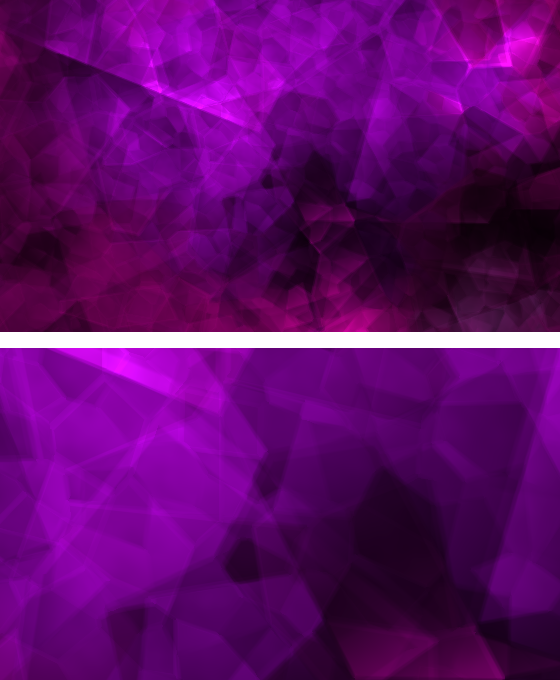
Top, the full canvas; bottom, a detail of the centre.
This background is drawn by a WebGL 2 fragment shader. Its source:

```glsl
#version 300 es
precision highp float;
// Draws overlapping translucent crystal facets in violet and magenta over smoky light.

#define LAYERS 6
#define FIRST_SCALE 2.1
#define SCALE_STEP 1.5
#define LAYER_FADE 0.84
#define EDGE_SOFTNESS 0.0035
#define RIM_WIDTH 0.05
#define FACET_CONTRAST 1.7
#define CLOUD_CONTRAST 0.8
#define REFRACTION 0.75
#define BASE_LIGHT 0.43

uniform vec2 u_resolution;
out vec4 fragColor;

const vec3 VIOLET = vec3(0.69, 0.012, 0.84);
const vec3 MAGENTA = vec3(0.82, 0.010, 0.62);
const vec3 LILAC = vec3(0.70, 0.30, 0.74);

vec3 hash3(vec2 p) {
  vec3 q = fract(p.xyx * vec3(0.1031, 0.1030, 0.0973));
  q += dot(q, q.yxz + 33.33);
  return fract((q.xxy + q.yzz) * q.zyx);
}

mat2 rotation(float angle) {
  float c = cos(angle), s = sin(angle);
  return mat2(c, s, -s, c);
}

// Smooth value noise and its octave sum
float noise(vec2 p) {
  vec2 i = floor(p), f = fract(p);
  f = f * f * (3.0 - 2.0 * f);
  float low = mix(hash3(i).x, hash3(i + vec2(1, 0)).x, f.x);
  float high = mix(hash3(i + vec2(0, 1)).x, hash3(i + vec2(1, 1)).x, f.x);
  return mix(low, high, f.y);
}

float clouds(vec2 p) {
  float sum = 0.0, weight = 0.5;
  for (int i = 0; i < 5; i++) {
    sum += weight * (noise(p) - 0.5);
    p = rotation(0.6) * p * 2.03 + 7.3;
    weight *= 0.55;
  }
  return sum;
}

// One cell: refraction shift in xy, tilted brightness with a bevelled rim in z
vec3 facet(vec2 offset, vec3 seed, float edge) {
  vec2 tilt = seed.xy - 0.5;
  float rim = 1.0 - smoothstep(RIM_WIDTH * 0.75, RIM_WIDTH, edge);
  float light = seed.z - 0.5 + 0.9 * dot(offset, tilt);
  return vec3(tilt, light + 0.35 * rim * smoothstep(0.6, 0.9, seed.x));
}

// Voronoi layer, blended across the border of the two nearest cells
vec3 facetLayer(vec2 p, float softness, float salt) {
  vec2 cell = floor(p), nearA = vec2(0), nearB = vec2(0);
  vec3 seedA = vec3(0), seedB = vec3(0);
  float distA = 1e3, distB = 1e3;
  for (int y = -1; y <= 1; y++)
    for (int x = -1; x <= 1; x++) {
      vec2 id = cell + vec2(x, y);
      vec3 seed = hash3(id + salt);
      vec2 offset = id + 0.05 + 0.9 * seed.yz - p;
      float d = dot(offset, offset);
      vec3 traits = hash3(id + salt + 51.7);
      if (d < distA) {
        distB = distA; nearB = nearA; seedB = seedA;
        distA = d; nearA = offset; seedA = traits;
      } else if (d < distB) {
        distB = d; nearB = offset; seedB = traits;
      }
    }
  float edge = (distB - distA) / (2.0 * length(nearB - nearA) + 1e-4);
  float blend = 0.5 * (1.0 - smoothstep(0.0, softness, edge));
  return mix(facet(nearA, seedA, edge), facet(nearB, seedB, edge), blend);
}

float glow(vec2 p, vec2 center, float radius) {
  vec2 d = (p - center) / radius;
  return exp(-dot(d, d));
}

// Broad distribution of light and shade
float ambient(vec2 p) {
  float light = BASE_LIGHT;
  light += 0.42 * glow(p, vec2(0.70, 0.78), 0.33) + 0.22 * glow(p, vec2(1.00, 1.05), 0.50);
  light += 0.45 * glow(p, vec2(1.48, 0.82), 0.17) + 0.52 * glow(p, vec2(1.02, 0.02), 0.19);
  light += 0.20 * glow(p, vec2(0.45, 0.50), 0.24) + 0.22 * glow(p, vec2(1.52, 0.08), 0.18);
  light -= 0.32 * glow(p, vec2(0.06, 0.30), 0.19) + 0.36 * glow(p, vec2(1.56, 0.36), 0.26);
  light -= 0.32 * glow(p, vec2(0.86, 0.22), 0.16) + 0.16 * glow(p, vec2(0.20, 0.85), 0.20);
  light -= 0.24 * glow(p, vec2(1.10, 0.40), 0.24);
  return max(light, 0.06);
}

void main() {
  vec2 p = gl_FragCoord.xy / u_resolution.y;
  float softness = max(EDGE_SOFTNESS, 1.5 / u_resolution.y);

  // Stack rotated, stretched facet layers
  vec3 facets = vec3(0);
  float scale = FIRST_SCALE, weight = 0.2;
  for (int i = 0; i < LAYERS; i++) {
    float k = float(i);
    vec2 q = rotation(0.5 + 1.9 * k) * p * vec2(scale) * 1.0;
    q *= vec2(0.8, 1.25);
    facets += weight * facetLayer(q + 3.7 * k, softness * scale, 17.0 * k);
    scale *= SCALE_STEP;
    weight *= LAYER_FADE;
  }

  // Light seen through the facets
  vec2 bent = p + REFRACTION * facets.xy;
  float smoke = clouds(bent * 4.0 + 0.3 * p);
  float light = ambient(bent) * (1.0 + FACET_CONTRAST * facets.z + CLOUD_CONTRAST * smoke);
  light = clamp(light, 0.02, 1.3);

  // Violet heart, magenta surroundings, lilac glass in one corner
  float hue = smoothstep(0.35, 0.85, length((bent - vec2(0.78, 0.75)) * vec2(0.9, 1.1)));
  hue = clamp(hue + 0.8 * facets.x, 0.0, 1.0);
  vec3 color = light * mix(VIOLET, MAGENTA, hue);
  float glass = 0.7 * glow(bent, vec2(1.52, 0.08), 0.18);
  color = mix(color, light * LILAC, glass);
  color += 0.25 * LILAC * smoothstep(0.95, 1.3, light);
  fragColor = vec4(clamp(color, 0.0, 1.0), 1.0);
}
```
